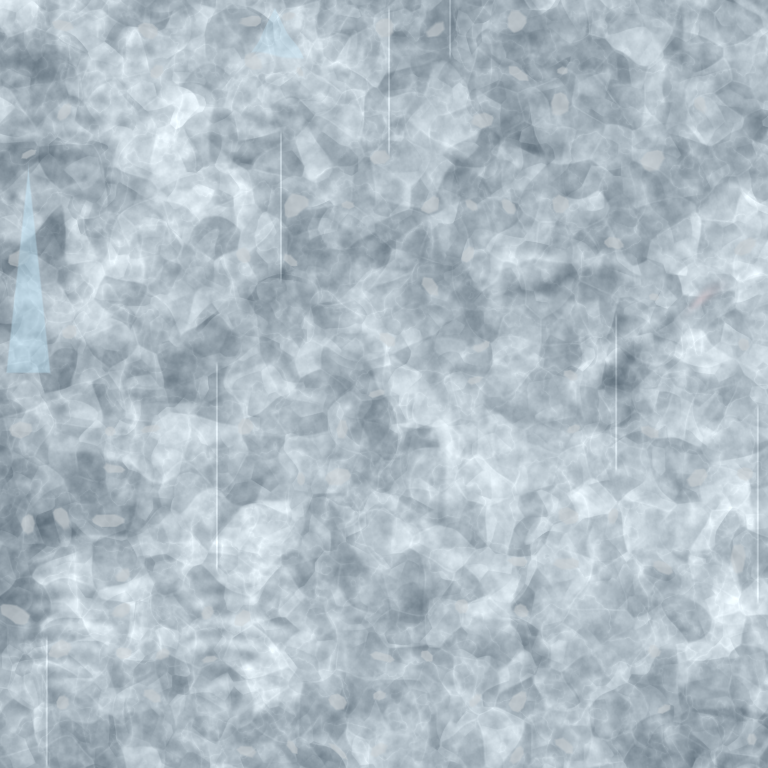
Write a WebGL 1 fragment shader that draws this texture.

```glsl
precision highp float;
// Pale blue-grey icy sheet of overlapping translucent flakes, ribs, seams and creases.
uniform vec2 u_resolution;

const vec3 ICE_MEAN = vec3(0.706, 0.757, 0.792);
const vec3 ICE_RANGE = vec3(1.0, 0.97, 0.93);
const vec3 PALE_CHIP = vec3(0.80, 0.82, 0.83);
const vec3 BLUE_SHARD = vec3(0.75, 0.86, 0.92);
const vec3 PINK_GLINT = vec3(0.88, 0.82, 0.84);

float hash(vec2 p) {
  return fract(sin(dot(p, vec2(127.1, 311.7))) * 43758.5453);
}

vec2 hash2(vec2 p) {
  return vec2(hash(p), hash(p + 57.3));
}

mat2 rotation(float angle) {
  float c = cos(angle), s = sin(angle);
  return mat2(c, -s, s, c);
}

float noise(vec2 p) {
  vec2 i = floor(p), f = fract(p);
  f = f * f * (3.0 - 2.0 * f);
  float low = mix(hash(i), hash(i + vec2(1.0, 0.0)), f.x);
  float high = mix(hash(i + vec2(0.0, 1.0)), hash(i + 1.0), f.x);
  return mix(low, high, f.y);
}

float fbm(vec2 p) {
  float sum = 0.0, amp = 0.533;
  for (int i = 0; i < 4; i++) {
    sum += amp * noise(p);
    p = rotation(0.6) * p * 2.03 + 17.1;
    amp *= 0.5;
  }
  return sum;
}

// Voronoi flakes: x = centred tone with a slope per flake, y = rim line
vec2 flakes(vec2 p, float seed) {
  vec2 cell = floor(p);
  float total = 0.0, tone = 0.0, near = 9.0, second = 9.0;
  for (int y = -1; y <= 1; y++) {
    for (int x = -1; x <= 1; x++) {
      vec2 id = cell + vec2(float(x), float(y));
      vec2 d = p - id - hash2(id + seed);
      float dist = length(d);
      float weight = exp(-38.0 * dist);
      vec2 slope = hash2(id + seed + 9.7) - 0.5;
      tone += weight * (hash(id + seed + 31.0) - 0.5 + dot(d, slope));
      total += weight;
      second = min(second, max(near, dist));
      near = min(near, dist);
    }
  }
  return vec2(tone / total, 1.0 - smoothstep(0.0, 0.09, second - near));
}

// Thin bright lines along the mid level of the noise
float veins(vec2 p) {
  return pow(1.0 - abs(2.0 * fbm(p) - 1.0), 14.0);
}

// Small angular chips scattered on a jittered grid
float chips(vec2 p, float density) {
  vec2 id = floor(p);
  vec2 q = fract(p) - mix(vec2(0.35), vec2(0.65), hash2(id));
  q = abs(rotation(hash(id + 4.0) * 2.4 - 1.2) * q);
  vec2 size = mix(vec2(0.13, 0.07), vec2(0.27, 0.19), hash2(id + 8.0));
  float d = max(max(q.x - size.x, q.y - size.y), dot(q - size * 0.7, vec2(0.707)));
  return (1.0 - smoothstep(-0.03, 0.03, d)) * step(hash(id + 2.0), density);
}

// Curved horizontal ribs inside a soft patch
float ribs(vec2 p, vec2 center, vec2 size) {
  vec2 q = (p - center) / size;
  float bend = 0.012 * q.x * q.x + 0.012 * noise(p * 18.0);
  return exp(-dot(q * q, q * q)) * sin((p.y + bend) * 233.0);
}

// Vertical seam: bright hairline with a shadow fading to its right
float seam(vec2 p, vec2 center, float halfLength) {
  vec2 d = p - center;
  float span = 1.0 - smoothstep(halfLength - 0.01, halfLength, abs(d.y));
  float hairline = 1.0 - smoothstep(0.0006, 0.002, abs(d.x));
  float shade = smoothstep(0.0, 0.002, d.x) * exp(-max(d.x, 0.0) * 40.0);
  return span * (0.10 * hairline - 0.05 * shade);
}

// Soft dark fold with a light flank above it
float crease(vec2 p, vec2 a, vec2 b, float width) {
  vec2 along = b - a, d = p - a;
  d -= along * clamp(dot(d, along) / dot(along, along), 0.0, 1.0);
  vec2 lift = normalize(vec2(-along.y, along.x)) * width * 1.8;
  return 0.07 * exp(-dot(d - lift, d - lift) / (width * width))
       - 0.11 * exp(-dot(d, d) / (width * width));
}

// Upright triangle standing on its base
float shard(vec2 p, vec2 base, vec2 size) {
  vec2 q = p - base;
  float side = abs(q.x) - size.x * (1.0 - q.y / size.y);
  return 1.0 - smoothstep(-0.001, 0.002, max(side, -q.y));
}

void main() {
  vec2 p = gl_FragCoord.xy / u_resolution;
  vec2 warp = vec2(noise(p * 24.0), noise(p * 24.0 + 40.0)) - 0.5;
  vec2 w = p + 0.022 * warp;

  // Overlapping flakes, broad folds and fine grain
  vec2 large = flakes(w * 11.0, 3.0);
  vec2 middle = flakes(rotation(0.5) * w * 21.0, 71.0);
  vec2 small = flakes(rotation(1.1) * w * 40.0, 133.0);
  float tone = 0.11 * large.x + 0.13 * middle.x + 0.09 * small.x;
  tone += 0.03 * large.y * noise(p * 30.0) + 0.045 * middle.y * noise(p * 45.0 + 5.0);
  tone += 0.32 * (fbm(w * vec2(6.0, 4.5)) - 0.5) + 0.24 * (fbm(p * 62.0) - 0.5);
  tone += 0.07 * veins(w * vec2(15.0, 9.0)) + 0.05 * veins(p * 26.0 + 8.0) - 0.045;

  // Ribbed patches, seams and creases
  for (int i = 0; i < 4; i++) {
    float k = float(i), row = floor(k / 2.0);
    vec2 center = vec2(0.085 + 0.215 * mod(k, 2.0), 0.18 + 0.63 * row);
    tone += mix(0.055, 0.035, row) * ribs(p, center, vec2(0.065, 0.085));
  }
  for (int i = 0; i < 7; i++) {
    vec2 r = hash2(vec2(float(i), 6.0));
    tone += seam(p, vec2((float(i) + r.x) / 7.0, r.y), mix(0.05, 0.14, r.x));
  }
  tone += crease(w, vec2(0.79, 0.49), vec2(0.93, 0.63), 0.014);
  tone += crease(w, vec2(0.66, 0.63), vec2(0.80, 0.64), 0.011);

  // Tinted chips, shards and a faint glint
  vec3 color = ICE_MEAN + tone * ICE_RANGE;
  color = mix(color, PALE_CHIP, 0.55 * chips(w * 17.0, 0.35));
  color = mix(color, BLUE_SHARD + 0.5 * tone, 0.7 * shard(p, vec2(0.037, 0.515), vec2(0.028, 0.26)));
  color = mix(color, BLUE_SHARD + 0.5 * tone, 0.5 * shard(w, vec2(0.36, 0.93), vec2(0.035, 0.06)));
  vec2 glint = rotation(0.85) * (w - vec2(0.92, 0.615)) / vec2(0.022, 0.007);
  color = mix(color, PINK_GLINT, 0.6 * exp(-dot(glint, glint)));
  gl_FragColor = vec4(clamp(color, 0.0, 1.0), 1.0);
}
```
